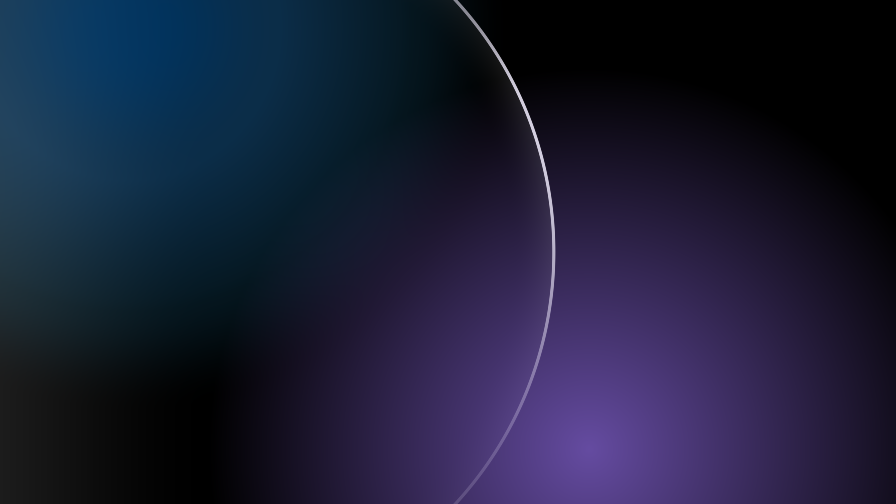
A Shadertoy shader for this background:

```glsl
#define BLUE_POS vec2(0.255, 0.945)
#define BLUE_RADIUS 0.76
#define BLUE_CORE vec3(0.0, 0.195, 0.36)
#define BLUE_MID vec3(0.045, 0.175, 0.28)
#define BLUE_EDGE vec3(0.02, 0.09, 0.125)
#define VIOLET_POS vec2(1.169, 0.109)
#define VIOLET_RADIUS 0.755
#define VIOLET vec3(0.395, 0.295, 0.63)
#define DISC_POS vec2(0.362, 0.5)
#define DISC_RADIUS 0.740
#define RIM_WIDTH 0.0062
#define HAZE 0.11

// Blue light that turns to teal and then to black
vec3 blueGlow(vec2 p) {
    float t = length(p - BLUE_POS) / BLUE_RADIUS;
    vec3 col = mix(BLUE_CORE, BLUE_MID, smoothstep(0.05, 0.42, t));
    col = mix(col, BLUE_EDGE, clamp((t - 0.40) / 0.34, 0.0, 1.0));
    return col * (1.0 - smoothstep(0.70, 1.0, t));
}

// Coverage of the violet light, falling off linearly
float violetGlow(vec2 p) {
    return clamp(1.0 - length(p - VIOLET_POS) / VIOLET_RADIUS, 0.0, 1.0);
}

// Brightness along the rim, strongest in the upper part
float rimLight(float y) {
    float rise = mix(0.15, 0.85, smoothstep(0.0, 0.75, y));
    return rise * mix(1.0, 0.62, smoothstep(0.80, 1.0, y));
}

void mainImage(out vec4 fragColor, in vec2 fragCoord) {
    vec2 p = fragCoord / iResolution.y;
    float pixel = 1.0 / iResolution.y;

    // Two overlapping lights
    float violet = violetGlow(p);
    vec3 col = blueGlow(p) * (1.0 - violet) + VIOLET * violet;

    // Grey haze along the left side
    float haze = 1.0 - smoothstep(-0.15, 0.42, p.x);
    col += HAZE * 1.2 * haze * (1.0 - 0.35 * smoothstep(0.55, 1.0, p.y));

    // Soft sheen inside the glass disc
    float d = length(p - DISC_POS) - DISC_RADIUS;
    float light = rimLight(p.y);
    float inside = 1.0 - smoothstep(-pixel, pixel, d);
    float onRight = smoothstep(0.4, 0.8, p.x);
    float sheen = clamp(1.0 + d / 0.085, 0.0, 1.0);
    col = mix(col, vec3(1.0), 0.13 * sheen * sheen * light * inside * onRight);

    // Thin bright rim
    float halfWidth = 0.5 * RIM_WIDTH;
    float rim = 1.0 - smoothstep(-0.5 * pixel, 0.5 * pixel, abs(d + halfWidth) - halfWidth);
    col = mix(col, vec3(0.95, 0.93, 1.0), rim * light);

    fragColor = vec4(col, 1.0);
}
```
